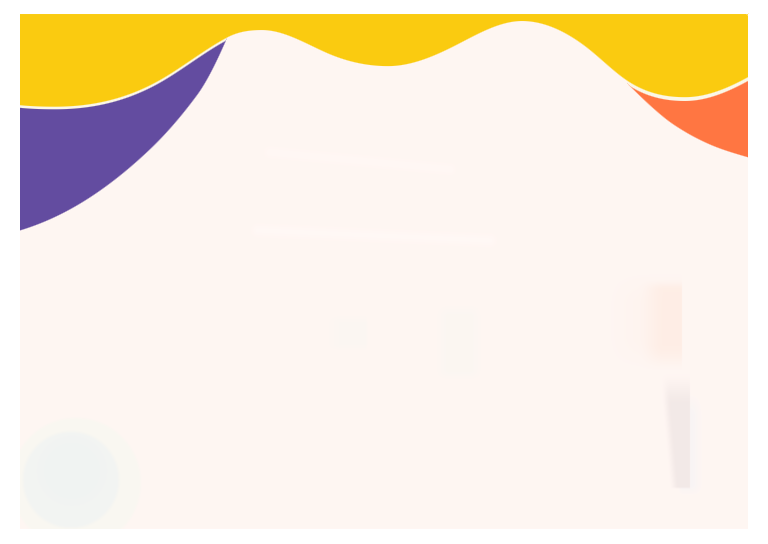
Reproduce this background procedurally as a Shadertoy shader.

```glsl
const vec2 GRID = vec2(768.0, 543.0);   // layout units, y pointing down
const vec4 SHEET = vec4(20.0, 14.0, 748.0, 528.0);
const vec3 WHITE = vec3(1.0);
const vec3 PAPER = vec3(0.998, 0.964, 0.950);
const vec3 YELLOW = vec3(0.980, 0.795, 0.062);
const vec3 PURPLE = vec3(0.388, 0.298, 0.627);
const vec3 ORANGE = vec3(1.000, 0.463, 0.259);
const vec3 CREAM = vec3(0.985, 0.970, 0.905);
const vec3 MINT = vec3(0.972, 0.969, 0.943);
const vec3 ICE = vec3(0.935, 0.949, 0.951);
const vec3 PEACH = vec3(0.998, 0.925, 0.890);
const vec3 ASH = vec3(0.949, 0.912, 0.904);
const vec3 MIST = vec3(0.962, 0.955, 0.960);
const vec3 IVORY = vec3(0.980, 0.965, 0.946);
const vec3 PALE = vec3(1.0, 0.975, 0.966);
const float GAP_LEFT = 2.6;
const float GAP_RIGHT = 3.8;

// Curve knots hold x, y and slope
const vec3 WAVE_A[5] = vec3[5](vec3(20, 105, 0.1), vec3(55, 106.5, 0),
    vec3(165, 77, -0.6), vec3(227, 37.5, -0.53), vec3(262, 30, 0));
const vec3 WAVE_B[5] = vec3[5](vec3(262, 30, 0), vec3(325, 52, 0.45),
    vec3(388, 66, 0), vec3(460, 43, -0.52), vec3(522, 21, 0));
const vec3 WAVE_C[5] = vec3[5](vec3(522, 21, 0), vec3(585, 46, 0.75),
    vec3(628, 81, 0.65), vec3(685, 97, 0), vec3(748, 77, -0.55));
const vec3 LEFT_SWEEP[5] = vec3[5](vec3(20, 230, -0.3), vec3(90, 197, -0.65),
    vec3(150, 149, -0.95), vec3(197, 95, -1.35), vec3(227, 38, -2.3));
const vec3 RIGHT_SWEEP[5] = vec3[5](vec3(627, 83, 1.0), vec3(665, 118, 0.8),
    vec3(685, 131.5, 0.6), vec3(705, 142, 0.47), vec3(748, 157, 0.29));

float hermite(vec3 a, vec3 b, float x) {
    float h = b.x - a.x, t = (x - a.x) / h, s = 1.0 - t;
    return s * s * ((1.0 + 2.0 * t) * a.y + t * h * a.z)
         + t * t * ((1.0 + 2.0 * s) * b.y - s * h * b.z);
}

float curve(vec3 knots[5], float x) {
    x = clamp(x, knots[0].x, knots[4].x);
    float y = knots[0].y;
    for (int i = 0; i < 4; i++)
        if (x >= knots[i].x) y = hermite(knots[i], knots[i + 1], x);
    return y;
}

float waveEdge(float x) {
    float a = curve(WAVE_A, x), b = curve(WAVE_B, x), c = curve(WAVE_C, x);
    return x < 262.0 ? a : x < 522.0 ? b : c;
}

// Antialiased coverage of the negative side
float fill(float d) {
    return clamp(0.5 - d / max(fwidth(d), 1e-4), 0.0, 1.0);
}

float box(vec2 p, vec4 r) {
    vec2 d = max(r.xy - p, p - r.zw);
    return max(d.x, d.y);
}

// Rectangle with separate softness on the left, top, right and bottom
float softBox(vec2 p, vec4 r, vec4 soft) {
    vec2 lo = smoothstep(r.xy - soft.xy, r.xy + soft.xy, p);
    vec2 hi = 1.0 - smoothstep(r.zw - soft.zw, r.zw + soft.zw, p);
    return lo.x * lo.y * hi.x * hi.y;
}

float disc(vec2 p, vec2 center, float radius, float soft) {
    return 1.0 - smoothstep(radius - soft, radius + soft, length(p - center));
}

float streak(vec2 p, vec2 a, vec2 b, float width) {
    vec2 d = b - a;
    float t = clamp(dot(p - a, d) / dot(d, d), 0.0, 1.0);
    return 1.0 - smoothstep(0.0, width, length(p - a - d * t));
}

vec3 paperTints(vec2 p) {
    vec3 c = PAPER;
    // Pale streaks
    c = mix(c, PALE, 0.7 * streak(p, vec2(258, 230), vec2(490, 240), 8.0));
    c = mix(c, PALE, 0.5 * streak(p, vec2(270, 152), vec2(450, 169), 7.0));
    // Central smudges
    c = mix(c, IVORY, 0.7 * softBox(p, vec4(332, 317, 367, 348), vec4(10, 6, 2, 5)));
    c = mix(c, IVORY, 0.8 * softBox(p, vec4(440, 308, 478, 376), vec4(9, 8, 8, 7)));
    // Lower left rings
    c = mix(c, MINT, 0.85 * disc(p, vec2(76, 482), 65.0, 2.5));
    c = mix(c, ICE, 0.65 * disc(p, vec2(71, 479), 48.0, 2.5));
    c = mix(c, ICE, 0.7 * disc(p, vec2(72, 470), 30.0, 12.0));
    // Lower right stains
    c = mix(c, PEACH, 0.25 * softBox(p, vec4(625, 285, 682, 355), vec4(25, 20, 1, 20)));
    c = mix(c, PEACH, 0.8 * softBox(p, vec4(651, 284, 682, 358), vec4(13, 6, 0.8, 14)));
    c = mix(c, MIST, 0.7 * softBox(p, vec4(680, 402, 698, 490), vec4(3, 14, 7, 7)));
    float lean = (p.y - 430.0) * 0.09;
    float ash = softBox(p, vec4(669.0 + lean, 388, 690, 487), vec4(5, 18, 0.8, 1.5));
    return mix(c, ASH, ash);
}

void mainImage(out vec4 fragColor, in vec2 fragCoord) {
    vec2 uv = fragCoord / iResolution.xy;
    vec2 p = vec2(uv.x, 1.0 - uv.y) * GRID;
    float wave = p.y - waveEdge(p.x);
    float gap = p.x < 400.0 ? GAP_LEFT : GAP_RIGHT;

    // Side sweeps below the wave
    float left = fill(p.y - curve(LEFT_SWEEP, p.x)) * fill(p.x - 227.0);
    float right = fill(p.y - curve(RIGHT_SWEEP, p.x)) * fill(627.0 - p.x);
    vec3 color = paperTints(p);
    color = mix(color, PURPLE, left);
    color = mix(color, ORANGE, right);

    // Cream seam, then the wave itself
    color = mix(color, CREAM, fill(wave - gap) * max(left, right));
    color = mix(color, YELLOW, fill(wave));

    // Sheet border
    color = mix(WHITE, color, fill(box(p, SHEET)));
    fragColor = vec4(color, 1.0);
}
```
